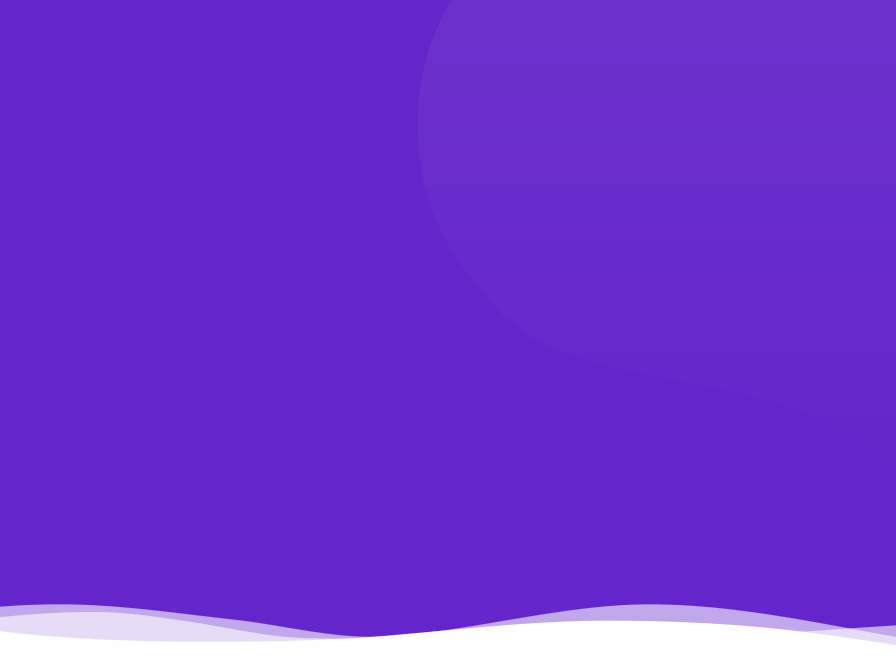
Write a WebGL 2 fragment shader that draws this background.

```glsl
#version 300 es
precision highp float;
// Violet backdrop with a faint rounded glow at upper right and layered white waves along the bottom.

uniform vec2 u_resolution;
out vec4 fragColor;

const int KNOTS = 6;
const vec3 VIOLET = vec3(0.392, 0.145, 0.792);
const vec3 WHITE = vec3(1.0);
const float VEIL = 0.6;        // opacity of each translucent wave
const float GLOW = 0.055;      // opacity of the blob at the top edge
const float GLOW_BASE = 0.25;  // height where the blob has faded out

// Each knot holds position, value and slope.
const vec3 BACK_WAVE[KNOTS] = vec3[KNOTS](
    vec3(0.0, 0.0972, 0.08), vec3(0.090, 0.1007, 0.0), vec3(0.347, 0.0781, -0.11),
    vec3(0.575, 0.0530, 0.06), vec3(0.967, 0.1007, 0.0), vec3(1.3333, 0.0521, -0.18));
const vec3 MIDDLE_WAVE[KNOTS] = vec3[KNOTS](
    vec3(0.0, 0.0816, 0.10), vec3(0.139, 0.0894, 0.0), vec3(0.278, 0.0755, -0.15),
    vec3(0.460, 0.0503, -0.02), vec3(0.972, 0.0503, 0.0), vec3(1.3333, 0.0694, 0.06));
const vec3 FRONT_WAVE[KNOTS] = vec3[KNOTS](
    vec3(0.0, 0.0608, -0.12), vec3(0.3125, 0.0451, 0.0), vec3(0.5625, 0.0530, 0.08),
    vec3(0.903, 0.0764, 0.0), vec3(1.1875, 0.0608, -0.12), vec3(1.3333, 0.0399, -0.16));
// The blob outline gives x as a function of height.
const vec3 BLOB_EDGE[KNOTS] = vec3[KNOTS](
    vec3(0.2535, 1.3333, -0.6), vec3(0.4010, 1.1545, -3.2), vec3(0.4444, 0.9549, -4.7),
    vec3(0.5660, 0.7188, -0.9), vec3(0.8142, 0.6215, 0.0), vec3(1.0, 0.6719, 0.6));

// Cubic Hermite span between two knots
float hermite(vec3 a, vec3 b, float x) {
    float width = b.x - a.x;
    float t = clamp((x - a.x) / width, 0.0, 1.0);
    float s = 1.0 - t;
    return mix(a.y, b.y, t * t * (3.0 - 2.0 * t))
         + width * t * s * (a.z * s - b.z * t);
}

// Smooth curve through all knots
float curve(vec3 knots[KNOTS], float x) {
    float value = hermite(knots[0], knots[1], x);
    for (int i = 1; i < KNOTS - 1; i++) {
        if (x >= knots[i].x) value = hermite(knots[i], knots[i + 1], x);
    }
    return value;
}

// Antialiased coverage, one where the signed offset is positive
float coverage(float offset) {
    return clamp(0.5 + offset / max(fwidth(offset), 1e-5), 0.0, 1.0);
}

vec3 addWave(vec3 color, vec3 knots[KNOTS], vec2 p, float opacity) {
    return mix(color, WHITE, opacity * coverage(curve(knots, p.x) - p.y));
}

vec3 addBlob(vec3 color, vec3 knots[KNOTS], vec2 p, float opacity) {
    float fade = clamp((p.y - GLOW_BASE) / (1.0 - GLOW_BASE), 0.0, 1.0);
    return mix(color, WHITE, opacity * fade * coverage(p.x - curve(knots, p.y)));
}

void main() {
    // Canvas spans 4/3 by 1
    vec2 p = gl_FragCoord.xy / u_resolution * vec2(4.0 / 3.0, 1.0);

    vec3 color = addBlob(VIOLET, BLOB_EDGE, p, GLOW);
    color = addWave(color, BACK_WAVE, p, VEIL);
    color = addWave(color, MIDDLE_WAVE, p, VEIL);
    color = addWave(color, FRONT_WAVE, p, 1.0);
    fragColor = vec4(color, 1.0);
}
```
